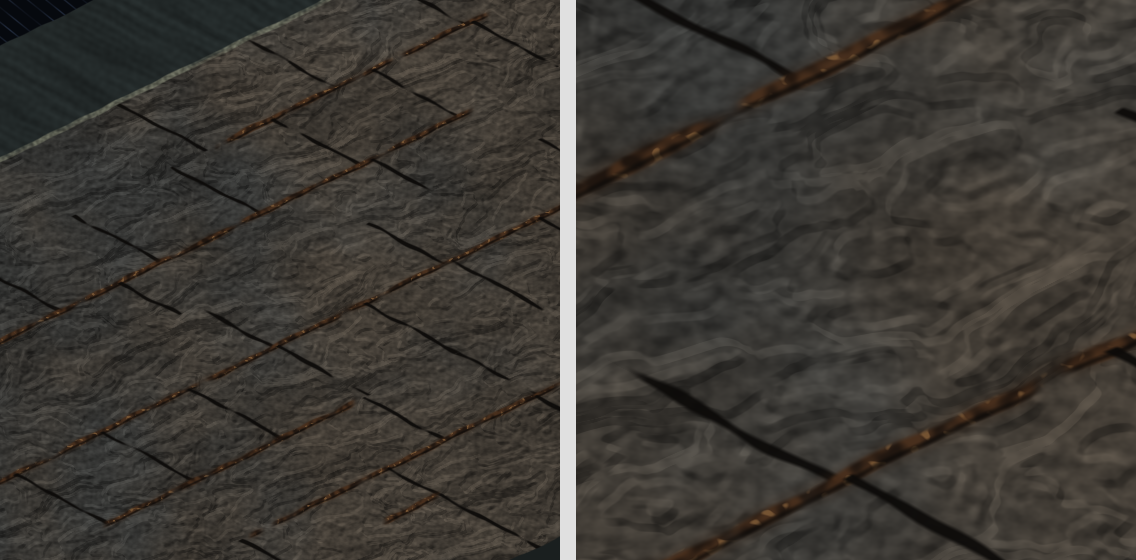
Left: the whole. Right: its middle third, enlarged.
Write a Shadertoy shader that draws this texture.

```glsl
// Worn slate paving seen at a slant: staggered stones in seven or eight courses,
// rusty course joints and dark cross joints, with a pale kerb and a dark deck.
// Sheared axes place the joints; terraced gradient noise gives the flaked relief.

const float RISE = 0.49;            // slope of the course joints
const float FALL = 0.53;            // slope of the cross joints
const float KERB = 0.714;           // course coordinate of the pale kerb
const float DECK_END = 0.918;       // outer side of the deck
const float PAVING_END = -0.447;    // lower side of the paving
const float RUST_WIDTH = 0.0042;
const float JOINT_WIDTH = 0.0030;
const vec2 TO_LIGHT = vec2(-0.003, 0.005);

const vec3 STONE_COOL = vec3(0.205, 0.208, 0.203);
const vec3 STONE_WARM = vec3(0.255, 0.232, 0.203);
const vec3 RUST_DARK = vec3(0.115, 0.075, 0.050);
const vec3 RUST = vec3(0.285, 0.180, 0.105);
const vec3 FLECK = vec3(0.48, 0.34, 0.20);
const vec3 GAP = vec3(0.045, 0.038, 0.032);
const vec3 KERB_COLOR = vec3(0.43, 0.44, 0.38);
const vec3 DECK = vec3(0.135, 0.160, 0.160);
const vec3 VOID_COLOR = vec3(0.025, 0.035, 0.055);
const vec3 VOID_LINE = vec3(0.13, 0.17, 0.24);

// Per course: lower edge, first cross joint, joint spacing.
const vec3 COURSES[8] = vec3[8](
    vec3(0.550, 0.926, 0.236), vec3(0.391, 0.503, 0.181),
    vec3(0.280, 0.608, 0.460), vec3(0.140, 0.638, 0.312),
    vec3(-0.030, 0.167, 0.159), vec3(-0.175, 0.634, 0.169),
    vec3(-0.268, 0.264, 0.268), vec3(-0.450, 0.533, 0.268));
// Horizontal extent of the rust on each lower edge; equal ends mean none.
const vec2 RUST_SPAN[8] = vec2[8](
    vec2(0.38, 0.88), vec2(-0.1, 0.85), vec2(0.0), vec2(-0.1, 1.1),
    vec2(0.18, 0.64), vec2(0.44, 1.1), vec2(0.68, 0.79), vec2(0.0));

float hash(vec2 p) {
    vec3 q = fract(p.xyx * 0.1031);
    q += dot(q, q.yzx + 33.33);
    return fract((q.x + q.y) * q.z);
}

float cornerNoise(vec2 cell, vec2 offset) {
    float angle = 6.2832 * hash(cell);
    return dot(vec2(cos(angle), sin(angle)), offset);
}

float noise(vec2 p) {
    vec2 i = floor(p), f = fract(p), e = vec2(1, 0);
    vec2 w = f * f * f * (f * (f * 6.0 - 15.0) + 10.0);
    return mix(mix(cornerNoise(i, f), cornerNoise(i + e, f - e), w.x),
               mix(cornerNoise(i + e.yx, f - e.yx), cornerNoise(i + 1.0, f - 1.0), w.x), w.y);
}

float fbm(vec2 p) {
    float sum = 0.0, gain = 1.0;
    for (int i = 0; i < 4; i++) {
        sum += gain * noise(p);
        p = mat2(1.6, 1.2, -1.2, 1.6) * p + 7.3;
        gain *= 0.5;
    }
    return sum;
}

// Height of split slate: warped noise cut into thin terraces, plus grit.
float slate(vec2 p) {
    vec2 q = vec2(p.x, p.y - 0.25 * p.x) * vec2(5.0, 10.0);
    q += 0.8 * vec2(fbm(q + 3.1), fbm(q + 17.7));
    float h = 4.5 * fbm(q);
    float terrace = floor(h) + smoothstep(0.0, 0.3, fract(h));
    return 0.16 * terrace + 0.20 * fbm(p * vec2(32.0, 50.0));
}

float stroke(float d, float halfWidth, float soft) {
    return 1.0 - smoothstep(halfWidth - soft, halfWidth + soft, abs(d));
}

void mainImage(out vec4 fragColor, in vec2 fragCoord) {
    vec2 p = fragCoord / iResolution.xy;
    float aa = max(1.0 / iResolution.y, 0.0015);
    vec2 bend = 0.004 * vec2(noise(p * 17.0), noise(p * 19.0 + 40.0));
    float u = p.y + FALL * p.x + bend.x * 1.5;
    float v = p.y - RISE * p.x + bend.y;
    float grit = noise(p * 85.0);
    float fine = noise(p * vec2(130.0, 170.0));
    float wear = noise(p * 24.0 + 9.0);

    // Stone colour and relief
    float warmth = smoothstep(-0.4, 0.9, p.x + 0.9 * fbm(p * 4.0) - 0.25 * p.y);
    vec3 color = mix(STONE_COOL, STONE_WARM, warmth);
    float relief = clamp(slate(p) - slate(p + TO_LIGHT), -0.20, 0.20);
    float glow = exp(-9.0 * dot(p - vec2(0.62, 0.58), p - vec2(0.62, 0.58)));
    color *= 0.96 + 1.5 * relief + 0.20 * fbm(p * 7.0 + 5.0) + 0.20 * grit + 0.18 * fine + 0.10 * glow;

    // Courses, each with its own stones and joints
    float top = KERB;
    for (int i = 0; i < 8; i++) {
        vec3 course = COURSES[i];
        float along = (u - course.y) / course.z;
        float inside = smoothstep(-aa, aa, v - course.x) * smoothstep(-aa, aa, top - v);
        float stone = hash(vec2(max(floor(along), -1.0) + 11.0, float(i) + 3.0));
        color *= 1.0 + 0.10 * (stone - 0.5) * inside;
        float gap = (u - course.y - max(round(along), 0.0) * course.z) * 0.88;
        float open = inside * smoothstep(-0.45, -0.15, wear);
        color = mix(color, color * 0.72, 0.6 * open * stroke(gap, 0.004, 0.004));
        color = mix(color, GAP, 0.92 * open * stroke(gap, JOINT_WIDTH * (0.8 + 0.9 * wear), aa));

        float d = (v - course.x) * 0.90;
        vec2 span = RUST_SPAN[i];
        float rusty = smoothstep(span.x, span.x + 0.02, p.x) * (1.0 - smoothstep(span.y - 0.02, span.y, p.x));
        rusty *= smoothstep(-0.55, -0.1, wear);
        vec3 rust = mix(RUST_DARK, RUST, smoothstep(-0.35, 0.4, grit + 0.5 * wear));
        rust = mix(rust, FLECK, smoothstep(0.22, 0.5, fine + 0.4 * grit));
        color = mix(color, RUST * 0.85, 0.35 * rusty * stroke(d, 0.006, 0.007));
        color = mix(color, rust, 0.9 * rusty * stroke(d, RUST_WIDTH * (1.0 + 0.8 * wear), 0.002));
        color = mix(color, GAP, 0.65 * rusty * stroke(d + 0.003, 0.0015, aa));
        top = course.x;
    }

    // Deck, kerb and the dark areas beyond
    float streak = noise(vec2(u * 75.0, v * 7.0)) + 0.6 * noise(vec2(u * 18.0, v * 3.0));
    vec3 deck = DECK * (1.0 + 0.28 * streak + 0.12 * grit);
    color = mix(color, deck, smoothstep(-aa, aa, v - KERB));
    float kerbWear = smoothstep(-0.5, 0.2, wear + 0.6 * grit);
    color = mix(color, KERB_COLOR * (0.9 + 0.4 * fine), (0.45 + 0.5 * kerbWear) * stroke(v - KERB, 0.005, 0.002));
    float ray = abs(fract((p.y + 0.8 * p.x) * 38.0) - 0.5) / 38.0;
    vec3 beyond = mix(VOID_COLOR, VOID_LINE, stroke(ray, 0.0015, aa) * (0.6 + wear));
    color = mix(color, beyond, smoothstep(-aa, aa, v - DECK_END));
    color = mix(color, DECK * 0.75, smoothstep(-aa, aa, PAVING_END - v));
    fragColor = vec4(clamp(color, 0.0, 1.0), 1.0);
}
```
